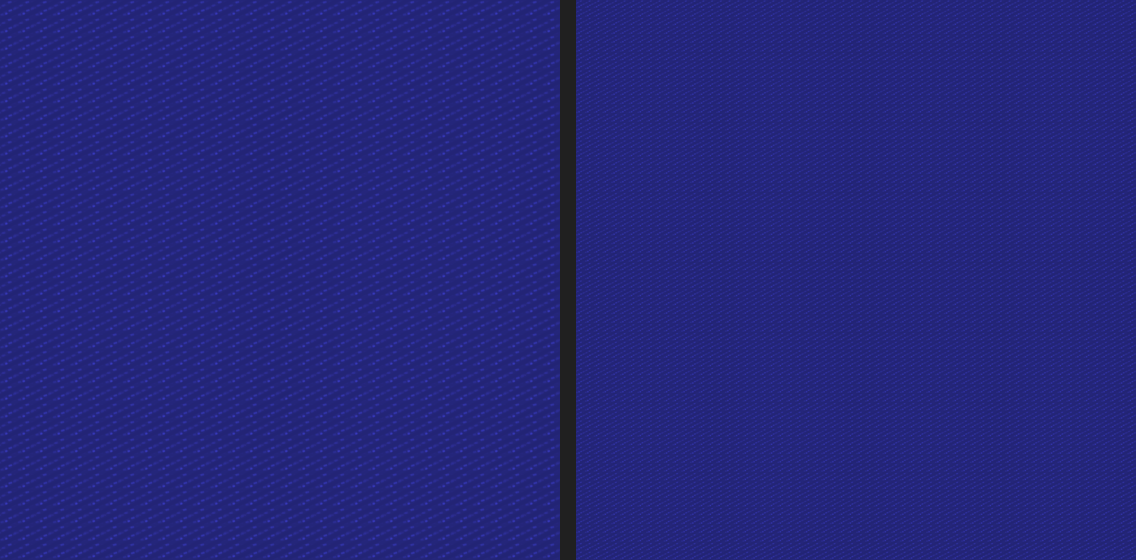
Left: one tile. Right: repeated 2 by 2.
Give the GLSL for this texture, as a WebGL 1 fragment shader.

```glsl
precision highp float;

uniform vec2 u_resolution;

const float CELLS = 32.0;          // repeats across and down
const float RIBS_PER_CELL = 2.0;   // diagonal ribs in the height of a cell
const float RIB_PHASE = 0.17;
const float RIB_STRENGTH = 0.25;
const float FLECK_STRENGTH = 0.7;
const vec2 FLECKS_PER_CELL = vec2(6.0, 9.0);
const float STITCH_SLOPE = 0.3;
const float STITCH_RADIUS = 0.05;  // in cells
const float STITCH_BLUR = 0.03;
const float STITCH_WEAR = 0.15;    // brightness change between repeats
const vec2 SHADE_SCALE = vec2(6.0, 2.0);
const float SHADE_AMOUNT = 0.025;

const vec3 CLOTH = vec3(0.136, 0.143, 0.463);
const vec3 RIB = vec3(0.163, 0.165, 0.54);
const vec3 STITCH = vec3(0.22, 0.23, 0.76);

float hash(vec2 p) {
  return fract(sin(dot(p, vec2(127.1, 311.7))) * 43758.5453);
}

// Value noise that wraps after "period" lattice steps
float wrapNoise(vec2 p, vec2 period) {
  vec2 i = floor(p);
  vec2 f = fract(p);
  f = f * f * (3.0 - 2.0 * f);
  vec2 lo = mod(i, period);
  vec2 hi = mod(i + 1.0, period);
  float bottom = mix(hash(lo), hash(vec2(hi.x, lo.y)), f.x);
  float top = mix(hash(vec2(lo.x, hi.y)), hash(hi), f.x);
  return mix(bottom, top, f.y);
}

// Slanted round-ended stitch, repeated once in every cell
float stitch(vec2 p, vec2 centre, float halfLength, float pixel) {
  vec2 q = p - centre + 0.5;
  vec2 d = fract(q) - 0.5;
  vec2 along = normalize(vec2(1.0, STITCH_SLOPE));
  float reach = clamp(dot(d, along), -halfLength, halfLength);
  float edge = length(d - along * reach) - STITCH_RADIUS;
  float blur = STITCH_BLUR + 0.5 * pixel;
  float wear = 1.0 - STITCH_WEAR * hash(mod(floor(q), CELLS) + centre);
  return wear * (1.0 - smoothstep(-blur, blur, edge));
}

void main() {
  vec2 uv = gl_FragCoord.xy / u_resolution;
  vec2 p = uv * CELLS;
  float pixel = CELLS / min(u_resolution.x, u_resolution.y);

  // Soft diagonal ribs, broken into small flecks
  float ribPosition = p.y * RIBS_PER_CELL - p.x - RIB_PHASE;
  float ribDistance = abs(fract(ribPosition + 0.5) - 0.5);
  float rib = 1.0 - smoothstep(0.08, 0.38, ribDistance);
  float grain = wrapNoise(p * FLECKS_PER_CELL, FLECKS_PER_CELL);
  float fleck = smoothstep(0.4, 0.85, grain);
  vec3 color = mix(CLOTH, RIB, rib * (RIB_STRENGTH + FLECK_STRENGTH * fleck));

  // Bright dot, two short dashes and three faint flecks along the ribs
  float light = stitch(p, vec2(0.36, 0.22), 0.01, pixel);
  light = max(light, 0.75 * stitch(p, vec2(0.59, 0.40), 0.05, pixel));
  light = max(light, 0.65 * stitch(p, vec2(0.56, 0.87), 0.05, pixel));
  light = max(light, 0.40 * stitch(p, vec2(0.12, 0.17), 0.04, pixel));
  light = max(light, 0.35 * stitch(p, vec2(0.84, 0.49), 0.04, pixel));
  light = max(light, 0.30 * stitch(p, vec2(0.22, 0.70), 0.04, pixel));
  color = mix(color, STITCH, light);

  // Slow uneven dye across the cloth
  float shade = wrapNoise(uv * SHADE_SCALE, SHADE_SCALE) - 0.5;
  gl_FragColor = vec4(color * (1.0 + SHADE_AMOUNT * shade), 1.0);
}
```
